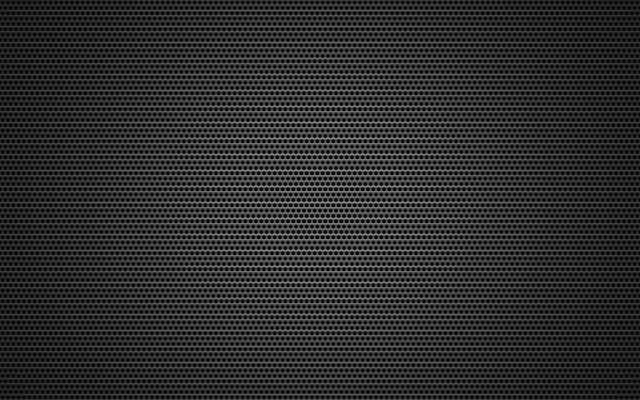
Reproduce this pattern procedurally as a WebGL 2 fragment shader.

```glsl
#version 300 es
precision highp float;
// Dark perforated metal sheet: staggered round holes under a soft central light.

#define ROWS 75.0          // hole rows over the canvas height
#define PITCH 1.0          // hole spacing along a row, in row heights
#define HOLE_RADIUS 0.36   // in row heights
#define RIM_LIGHT 0.12     // light below each hole, shade above it
#define BRIDGE_SHADE 0.22  // darkening of the metal between holes of a row
#define HOLE_GREY 0.03
#define CENTER_GREY 0.47
#define EDGE_GREY 0.14
#define LIGHT_FALLOFF 1.5
#define EDGE_SOFTNESS 0.75 // in output samples

uniform vec2 u_resolution;
out vec4 fragColor;

// Offset from the nearest hole centre, odd rows shifted by half a pitch
vec2 holeOffset(vec2 p) {
    float row = floor(p.y);
    float shift = 0.5 * mod(row, 2.0);
    float x = (fract(p.x / PITCH + shift) - 0.5) * PITCH;
    return vec2(x, p.y - row - 0.5);
}

// Grey of the sheet, fading from the middle towards the borders
float sheetGrey(vec2 uv) {
    vec2 fromCenter = (uv - 0.5) * 2.0 * vec2(1.0, 0.7);
    float light = exp(-LIGHT_FALLOFF * dot(fromCenter, fromCenter));
    return mix(EDGE_GREY, CENTER_GREY, light);
}

void main() {
    vec2 uv = gl_FragCoord.xy / u_resolution;
    vec2 p = gl_FragCoord.xy / u_resolution.y * ROWS;
    float softness = EDGE_SOFTNESS * ROWS / u_resolution.y;

    vec2 offset = holeOffset(p);
    float edge = length(offset) - HOLE_RADIUS;

    // Metal: bright ribs between the rows, dim bridges within them
    float bridge = 1.0 - smoothstep(0.1, 0.5, abs(offset.y));
    float facing = -offset.y / HOLE_RADIUS;
    float relief = 1.0 - BRIDGE_SHADE * bridge + RIM_LIGHT * facing;
    float metal = sheetGrey(uv) * relief;

    // Punched hole with a smooth edge
    float solid = smoothstep(-softness, softness, edge);
    fragColor = vec4(vec3(mix(HOLE_GREY, metal, solid)), 1.0);
}
```
